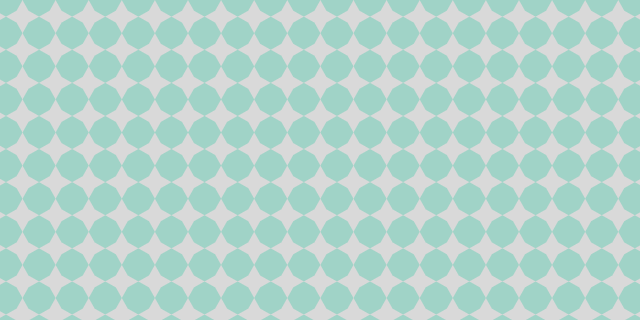
A WebGL 1 fragment shader for this pattern:

```glsl
precision highp float;

uniform vec2 u_resolution;

// Signed distance to an octagon whose axis corners touch the unit cell's sides
// and whose diagonal corners lie at (diagonal, diagonal).
float octagonDistance(vec2 p, float diagonal) {
  p = abs(p);
  p = vec2(max(p.x, p.y), min(p.x, p.y));
  return dot(p - vec2(0.5, 0.0), normalize(vec2(diagonal, 0.5 - diagonal)));
}

void main() {
  // Square cells, sized as a fraction of the canvas height
  float cellsDown = 9.668;
  vec2 grid = gl_FragCoord.xy / u_resolution.y * cellsDown;
  vec2 cell = fract(grid - vec2(0.18, 0.665) + 0.5) - 0.5;

  // Coverage softened over one pixel
  float pixel = cellsDown / u_resolution.y;
  float coverage = clamp(0.5 - octagonDistance(cell, 0.32) / pixel, 0.0, 1.0);

  vec3 gray = vec3(0.85);
  vec3 mint = vec3(0.627, 0.827, 0.78);
  gl_FragColor = vec4(mix(gray, mint, coverage), 1.0);
}
```
